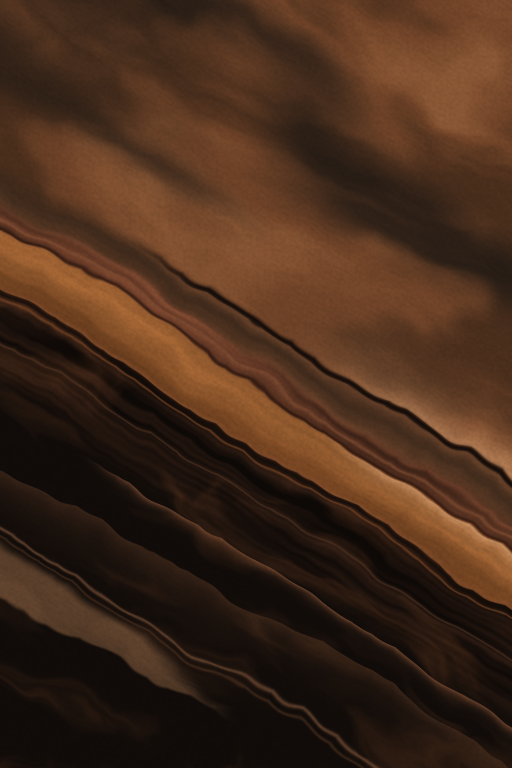
Reproduce this texture procedurally as a WebGL 1 fragment shader.

```glsl
precision highp float;
// Diagonal agate strata: smoky brown clouds over a golden seam and dark veined rock.
uniform vec2 u_resolution;

vec2 gradientAt(vec2 cell) {
  float a = 6.2832 * fract(sin(dot(cell, vec2(127.1, 311.7))) * 4375.85);
  return vec2(cos(a), sin(a));
}

float noise(vec2 p) {
  vec2 i = floor(p), f = fract(p);
  vec2 w = f * f * f * (f * (f * 6.0 - 15.0) + 10.0);
  float a = dot(gradientAt(i), f);
  float b = dot(gradientAt(i + vec2(1, 0)), f - vec2(1, 0));
  float c = dot(gradientAt(i + vec2(0, 1)), f - vec2(0, 1));
  float d = dot(gradientAt(i + 1.0), f - 1.0);
  return mix(mix(a, b, w.x), mix(c, d, w.x), w.y);
}

float fbm(vec2 p) {
  float sum = 0.0, amp = 0.8;
  for (int i = 0; i < 4; i++) {
    sum += amp * noise(p);
    p = p * 2.03 + 17.3;
    amp *= 0.45;
  }
  return sum;
}

float above(float h, float level, float soft) {
  return smoothstep(level - soft, level + soft, h);
}

float streak(float h, float level, float width) {
  float d = (h - level) / width;
  return exp(-d * d);
}

// Crisp at d = 0, fading out on the positive side.
float rim(float d, float width) {
  return smoothstep(-0.001, 0.0015, d) * exp(-max(d, 0.0) / width);
}

vec3 clouds(vec2 p, float along, float level) {
  vec2 q = vec2(along * 2.6, level * 5.0);
  q += 0.9 * vec2(fbm(q * 0.8 + 3.0), fbm(q * 0.9 + 11.0));
  float smoke = fbm(q + 5.0);
  float h = level + 0.10 * fbm(q * 0.9 + 21.0);
  vec3 c = mix(vec3(0.29, 0.18, 0.11), vec3(0.45, 0.27, 0.16), smoothstep(-0.3, 0.2, smoke));
  c = mix(c, vec3(0.56, 0.36, 0.22), 0.75 * smoothstep(0.12, 0.5, smoke));
  // Drifting shadows
  float shade = streak(h, 1.06, 0.045) * smoothstep(0.3, 0.42, p.x);
  shade += 0.75 * streak(h, 0.92, 0.04) * (1.0 - smoothstep(0.2, 0.38, p.x));
  shade += 0.8 * streak(h, 1.15, 0.035) * smoothstep(0.1, 0.25, p.x) * (1.0 - smoothstep(0.4, 0.52, p.x));
  shade += 0.7 * smoothstep(0.93, 1.05, h) * (1.0 - smoothstep(0.1, 0.35, p.x));
  c = mix(c, vec3(0.14, 0.105, 0.08), 0.9 * min(shade, 1.0));
  // Pale glow resting on the fissure
  float glow = rim(level - 0.787, 0.028) * smoothstep(0.36, 0.56, p.x);
  return mix(c, vec3(0.76, 0.54, 0.37), 0.8 * glow);
}

vec3 darkRock(vec2 p, float along, float h, float strata) {
  float fold = fbm(vec2(along * 3.0, h * 9.0) + 2.0 * fbm(vec2(along * 2.5, h * 6.0)));
  vec3 c = mix(vec3(0.065, 0.045, 0.035), vec3(0.21, 0.125, 0.075), smoothstep(-0.1, 0.55, fold));
  float veined = above(h, 0.5, 0.03);
  c += veined * (vec3(0.04, 0.02, 0.01) + vec3(0.12, 0.07, 0.045) * strata);
  c = max(c, vec3(0.05, 0.035, 0.028));
  // Tan lens in the lower left
  float lens = above(h, 0.215 + 0.12 * p.x, 0.003) * (1.0 - above(h, 0.285, 0.012));
  lens *= 1.0 - smoothstep(0.2, 0.28, p.x + 0.12 * fold);
  c = mix(c, vec3(0.38, 0.265, 0.18) * (1.0 + 0.5 * fold), 0.9 * lens);
  // Pale veins, each with a soft underside
  float reach = smoothstep(0.1, 0.18, p.x);
  c = mix(c, vec3(0.50, 0.31, 0.20), 0.85 * reach * rim(0.476 - h, 0.007));
  c = mix(c, vec3(0.27, 0.17, 0.11), 0.75 * rim(0.385 + 0.06 * p.x - h, 0.024));
  c = mix(c, vec3(0.42, 0.28, 0.19), 0.75 * streak(h, 0.307, 0.0025));
  c = mix(c, vec3(0.30, 0.19, 0.12), 0.6 * streak(h, 0.296, 0.002));
  return mix(c, vec3(0.33, 0.21, 0.14), 0.6 * streak(h, 0.562, 0.002));
}

void main() {
  vec2 p = gl_FragCoord.xy / u_resolution.y;
  float along = 0.85 * p.x - 0.53 * p.y;
  float level = p.y + 0.62 * p.x;

  // Bend the layers, with small sharp kinks
  float h = level + 0.04 * fbm(vec2(along * 3.0, level * 4.0) + 4.0);
  h += 0.012 * noise(vec2(along * 11.0, level * 9.0));
  h += 0.010 * abs(noise(vec2(along * 20.0, level * 13.0)));
  float strata = noise(vec2(along * 2.5, h * 48.0)) + 0.6 * noise(vec2(along * 4.0, h * 120.0));

  vec3 c = darkRock(p, along, h, strata);

  // Golden seam with a dark, doubled lower lip
  vec3 gold = mix(vec3(0.43, 0.25, 0.12), vec3(0.60, 0.37, 0.19), smoothstep(0.635, 0.69, h));
  gold *= 1.0 + 0.16 * strata;
  gold = mix(gold, vec3(0.82, 0.62, 0.45), 0.8 * smoothstep(0.4, 0.52, p.x) * rim(0.705 - h, 0.009));
  c = mix(c, gold, above(h, 0.632, 0.002));
  c = mix(c, vec3(0.56, 0.33, 0.19), 0.8 * rim(h - 0.632, 0.004));
  c = mix(c, vec3(0.08, 0.045, 0.03), 0.85 * streak(h, 0.627, 0.004));
  c = mix(c, vec3(0.42, 0.24, 0.13), 0.8 * streak(h, 0.619, 0.002));

  // Reddish ribbons, then a grey-brown shelf
  vec3 ribbon = vec3(0.36, 0.205, 0.135) * (1.0 + 0.7 * strata);
  c = mix(c, ribbon, above(h, 0.707, 0.002));
  c = mix(c, vec3(0.17, 0.085, 0.055), 0.8 * streak(h, 0.709, 0.003));
  c = mix(c, vec3(0.52, 0.31, 0.20), 0.65 * streak(h, 0.722, 0.003));
  vec3 shelf = mix(vec3(0.35, 0.22, 0.14), vec3(0.24, 0.16, 0.105), smoothstep(0.735, 0.765, h));
  c = mix(c, shelf * (1.0 + 0.15 * strata), above(h, 0.738, 0.006));

  // Clouds above, split from the shelf by a black fissure with a lit lower lip
  float open = smoothstep(0.16, 0.27, p.x);
  c = mix(c, clouds(p, along, h), above(h, 0.783, mix(0.02, 0.002, open)));
  c = mix(c, vec3(0.55, 0.34, 0.21), 0.8 * open * rim(0.779 - h, 0.007));
  c = mix(c, vec3(0.07, 0.04, 0.03), 0.95 * open * streak(h, 0.783, 0.0045));

  // Fine grain
  c *= 1.0 + 0.07 * noise(p * 210.0) + 0.05 * noise(vec2(along * 60.0, level * 260.0));
  gl_FragColor = vec4(c, 1.0);
}
```
